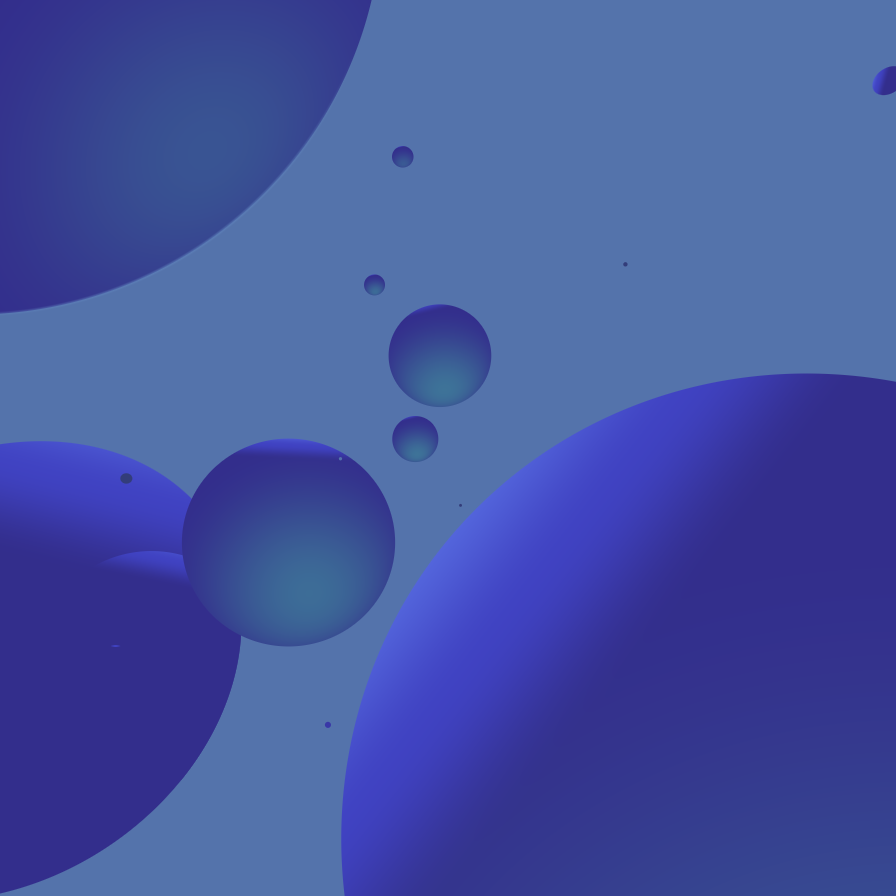
This background is drawn by a Shadertoy shader. Its source:

```glsl
// Glossy indigo and teal spheres floating over a flat slate-blue field.
#define BACKDROP vec3(0.33, 0.45, 0.67)
#define INDIGO   vec3(0.20, 0.18, 0.55)
#define ROYAL    vec3(0.25, 0.26, 0.76)
#define SKY      vec3(0.34, 0.42, 0.88)
#define TEAL     vec3(0.245, 0.47, 0.60)
#define SPECK    vec3(0.20, 0.24, 0.48)
#define RIM_DIM  0.35

mat2 rotation(float a) {
    float c = cos(a), s = sin(a);
    return mat2(c, s, -s, c);
}

// Offset from the centre, scaled so that the tilted ellipse has radius one
vec2 ellipseSpace(vec2 p, vec2 centre, vec2 radii, float tilt) {
    mat2 turn = rotation(tilt);
    return turn * (((p - centre) * turn) / radii);
}

float coverage(vec2 q, vec2 radii) {
    float inside = (1.0 - length(q)) * min(radii.x, radii.y);
    return clamp(inside * iResolution.y + 0.5, 0.0, 1.0);
}

// glow = (start, strength) along the light; teal = (reach, amount) about focus
vec3 shade(vec2 q, vec2 light, vec2 glow, vec2 focus, vec2 teal) {
    float pool = 1.0 - smoothstep(0.0, teal.x, distance(q, focus));
    pool *= teal.y * (1.0 - RIM_DIM * pow(min(length(q), 1.0), 8.0));
    float lit = (dot(q, normalize(light)) - glow.x) / (1.0 - glow.x);
    lit = clamp(lit, 0.0, 1.0) * glow.y;
    vec3 col = mix(INDIGO, TEAL, pool);
    col = mix(col, ROYAL, smoothstep(0.0, 0.6, lit));
    return mix(col, SKY, smoothstep(0.55, 1.15, lit));
}

// Paints one sphere and returns its mask
float ball(inout vec3 col, vec2 p, vec2 centre, vec2 radii, float tilt,
           vec2 light, vec2 glow, vec2 focus, vec2 teal) {
    vec2 q = ellipseSpace(p, centre, radii, tilt);
    float mask = coverage(q, radii);
    col = mix(col, shade(q, light, glow, focus, teal), mask);
    return mask;
}

// Small bubble: dark cap, teal belly
void bubble(inout vec3 col, vec2 p, vec2 centre, float radius, float amount) {
    ball(col, p, centre, vec2(radius), 0.0, vec2(-0.25, 1.0),
         vec2(0.86, 0.45), vec2(0.1, -0.75), vec2(1.75, amount));
}

void speck(inout vec3 col, vec2 p, vec2 centre, vec2 radii, vec3 tint) {
    col = mix(col, tint, coverage((p - centre) / radii, radii));
}

void mainImage(out vec4 fragColor, in vec2 fragCoord) {
    vec2 p = fragCoord / iResolution.y;
    vec3 col = BACKDROP;

    // Upper left sphere with a fine lit rim
    vec2 cornerCentre = vec2(-0.029, 1.105);
    float cornerRadius = 0.456;
    float corner = ball(col, p, cornerCentre, vec2(cornerRadius), 0.0,
                        vec2(-1.0, 1.0), vec2(0.9, 0.0),
                        vec2(0.63, -0.66), vec2(0.75, 0.58));
    vec2 fromCorner = p - cornerCentre;
    float rim = smoothstep(0.003, 0.0, abs(length(fromCorner) - cornerRadius));
    rim *= smoothstep(0.75, 1.0, dot(normalize(fromCorner), vec2(0.5, -0.866)));
    col = mix(col, vec3(0.38, 0.53, 0.75), 0.5 * rim);

    // Left sphere, with a smaller one nested inside its outline
    float left = ball(col, p, vec2(-0.013, 0.251), vec2(0.299, 0.237), 0.57,
                      vec2(0.35, 0.94), vec2(0.48, 0.82),
                      vec2(0.0), vec2(1.0, 0.0));
    vec3 nested = col;
    ball(nested, p, vec2(0.169, 0.255), vec2(0.130), 0.0,
         vec2(0.2, 0.98), vec2(0.72, 0.75), vec2(0.0), vec2(1.0, 0.0));
    col = mix(col, nested, left);

    // Large lower right sphere
    ball(col, p, vec2(0.924, 0.040), vec2(0.555, 0.531), 2.356,
         vec2(-0.78, 0.62), vec2(0.55, 1.0), vec2(0.2, -1.0), vec2(1.7, 0.9));

    // Central sphere
    ball(col, p, vec2(0.322, 0.3945), vec2(0.119, 0.116), 0.0,
         vec2(0.05, 1.0), vec2(0.80, 0.85), vec2(0.2, -0.5), vec2(1.5, 0.85));

    // Rising bubbles
    bubble(col, p, vec2(0.491, 0.603), 0.0573, 0.95);
    bubble(col, p, vec2(0.4635, 0.510), 0.0257, 0.95);
    bubble(col, p, vec2(0.418, 0.682), 0.0117, 0.85);
    bubble(col, p, vec2(0.4495, 0.825), 0.0120, 0.60);

    // Droplet cut by the right edge
    ball(col, p, vec2(0.992, 0.910), vec2(0.020, 0.014), 0.6,
         vec2(-1.0, 0.1), vec2(0.1, 0.9), vec2(0.0), vec2(1.0, 0.0));

    // Specks
    speck(col, p, vec2(0.141, 0.466), vec2(0.0067, 0.0058), SPECK);
    speck(col, p, vec2(0.698, 0.705), vec2(0.0024), SPECK);
    speck(col, p, vec2(0.514, 0.436), vec2(0.0016), SPECK);
    speck(col, p, vec2(0.366, 0.191), vec2(0.0034), mix(INDIGO, ROYAL, 0.5));
    speck(col, p, vec2(0.380, 0.488), vec2(0.0018), BACKDROP);
    speck(col, p, vec2(0.129, 0.279), vec2(0.0040, 0.0011), ROYAL);

    fragColor = vec4(col, 1.0);
}
```
